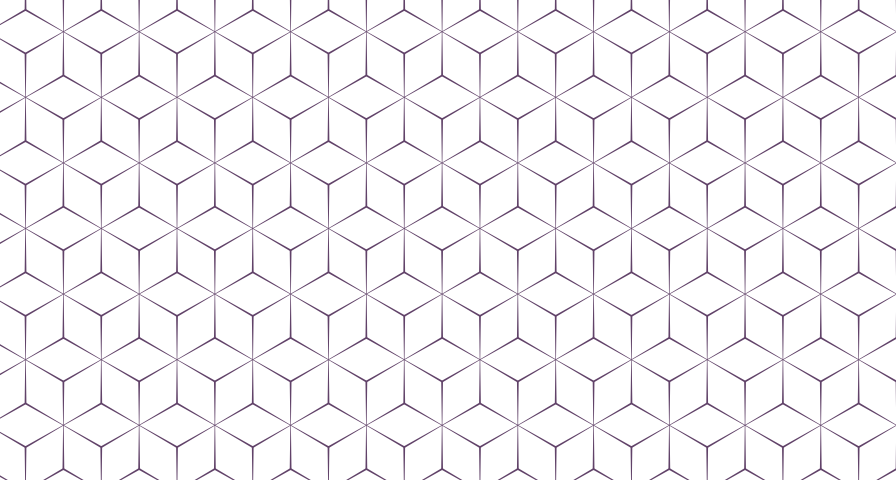
Give the GLSL for this pattern, as a Shadertoy shader.

```glsl
// Outlined rhombille tiling: stacked cubes drawn in thin plum lines on white.
// Each hexagonal cell holds six spokes, folded onto one, that widen from
// the hub to the cell corners; a small grid of subsamples smooths the edges.

const float REPEATS_ACROSS = 11.83;           // hubs along the canvas width
const vec2  HUB_OFFSET = vec2(0.422, 0.152);  // hub from centre, in hub spacings
const float HUB_WIDTH = 0.0075;               // line width at the six-way hub
const float CORNER_WIDTH = 0.0235;            // line width at the three-way corner
const float JOINT_RADIUS = 0.0155;            // rounded knob at the corner
const vec3  PAPER = vec3(1.0);
const vec3  INK = vec3(0.38, 0.26, 0.41);
const int   SUBSAMPLES = 4;                   // per axis

const float SQRT3 = 1.73205;
const float SPOKE_LENGTH = 1.0 / SQRT3;

// Vector from the nearest hub of a triangular lattice with unit spacing
vec2 fromNearestHub(vec2 p) {
    vec2 cell = vec2(1.0, SQRT3);
    vec2 a = p - cell * floor(p / cell + 0.5);
    vec2 shifted = p - 0.5 * cell;
    vec2 b = shifted - cell * floor(shifted / cell + 0.5);
    return dot(a, a) < dot(b, b) ? a : b;
}

// Fold six spokes onto one: x runs along the spoke, y across it
vec2 foldToSpoke(vec2 q) {
    vec2 mirror = vec2(0.5 * SQRT3, -0.5);
    q = abs(q);
    q -= 2.0 * min(dot(q, mirror), 0.0) * mirror;
    return vec2(dot(q, vec2(0.5 * SQRT3, 0.5)), abs(dot(q, vec2(-0.5, 0.5 * SQRT3))));
}

// Share of a sample of the given size that the line covers
float lineCoverage(vec2 p, float size) {
    vec2 spoke = foldToSpoke(fromNearestHub(p));
    float taper = clamp(spoke.x / SPOKE_LENGTH, 0.0, 1.0);
    float lineDist = spoke.y - 0.5 * mix(HUB_WIDTH, CORNER_WIDTH, taper);
    float jointDist = length(spoke - vec2(SPOKE_LENGTH, 0.0)) - JOINT_RADIUS;
    return clamp(0.5 - min(lineDist, jointDist) / size, 0.0, 1.0);
}

void mainImage(out vec4 fragColor, in vec2 fragCoord) {
    float pixel = REPEATS_ACROSS / iResolution.x;
    float size = pixel / float(SUBSAMPLES);
    vec2 centre = (fragCoord - 0.5 * iResolution.xy) * pixel - HUB_OFFSET;

    float coverage = 0.0;
    for (int j = 0; j < SUBSAMPLES; j++) {
        for (int i = 0; i < SUBSAMPLES; i++) {
            vec2 offset = (vec2(i, j) + 0.5) * size - 0.5 * pixel;
            coverage += lineCoverage(centre + offset, size);
        }
    }
    coverage /= float(SUBSAMPLES * SUBSAMPLES);
    fragColor = vec4(mix(PAPER, INK, coverage), 1.0);
}
```
